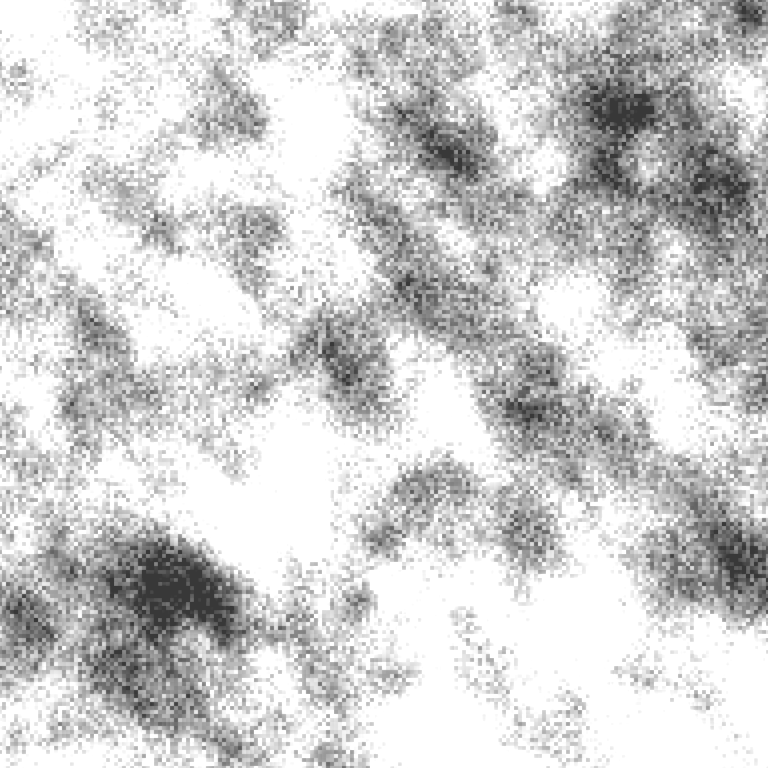
Write a three.js fragment shader that draws this texture.

```glsl
// Grainy grey blotches, slanted down to the right, scattered on white paper.
varying vec2 vUv;

const float GRAINS = 192.0;
const float SLANT = -0.72;
const float BASE_TONE = 0.13;
const float MAX_TONE = 0.78;
const vec3 PAPER = vec3(1.0);

float hash(vec2 p, float seed) {
  vec3 q = fract(vec3(p.xyx + seed * 7.31) * vec3(0.1031, 0.1030, 0.0973));
  q += dot(q, q.yzx + 33.33);
  return fract((q.x + q.y) * q.z);
}

// Coordinates along and across the slant, scaled separately.
vec2 slanted(vec2 p, float angle, vec2 scale) {
  float c = cos(angle);
  float s = sin(angle);
  return vec2(c * p.x + s * p.y, c * p.y - s * p.x) * scale;
}

// Cellular noise: soft round spots of random sign and weight, one per cell.
float spots(vec2 p, float seed) {
  vec2 cell = floor(p);
  float sum = 0.0;
  for (int y = -1; y <= 1; y++) {
    for (int x = -1; x <= 1; x++) {
      vec2 id = cell + vec2(float(x), float(y));
      vec2 center = id + vec2(hash(id, seed), hash(id, seed + 1.0));
      vec2 offset = p - center;
      float falloff = max(0.0, 1.0 - dot(offset, offset));
      float weight = 2.0 * hash(id, seed + 2.0) - 1.0;
      sum += weight * falloff * falloff;
    }
  }
  return sum;
}

// Random value of one grain, from -1 to 1 and mostly near zero.
float grainValue(vec2 id) {
  return hash(id, 41.0) + hash(id, 53.0) - 1.0;
}

// Square grains with narrow, smoothed borders.
float grain(vec2 p) {
  vec2 id = floor(p);
  vec2 blend = smoothstep(0.3, 0.7, fract(p));
  float low = mix(grainValue(id), grainValue(id + vec2(1.0, 0.0)), blend.x);
  float high = mix(grainValue(id + vec2(0.0, 1.0)), grainValue(id + 1.0), blend.x);
  return mix(low, high, blend.y);
}

// Layered sines bend the blotches a little.
vec2 warp(vec2 p, float amount) {
  vec2 bend = sin(p.yx * 17.0 + vec2(0.4, 2.1)) + 0.5 * sin(p.yx * 41.0 + vec2(1.7, 0.2));
  return p + amount * bend;
}

// Ink density before clipping: streaks, blotches, clumps and mottling.
float inkTone(vec2 p) {
  vec2 q = warp(p, 0.008);
  float tone = BASE_TONE + 0.1 * (p.x + p.y - 1.0);
  tone += 0.20 * spots(slanted(q, SLANT, vec2(1.8, 4.5)), 3.0);
  tone += 0.38 * spots(slanted(q, SLANT, vec2(7.5, 11.0)), 11.0);
  tone += 0.20 * spots(slanted(q, SLANT - 0.3, vec2(18.0, 24.0)), 19.0);
  tone += 0.12 * spots(slanted(q, 0.3, vec2(42.0)), 29.0);
  return tone;
}

void main() {
  float tone = inkTone(vUv) + 0.3 * grain(vUv * GRAINS);
  gl_FragColor = vec4(PAPER * (1.0 - clamp(tone, 0.0, MAX_TONE)), 1.0);
}
```
